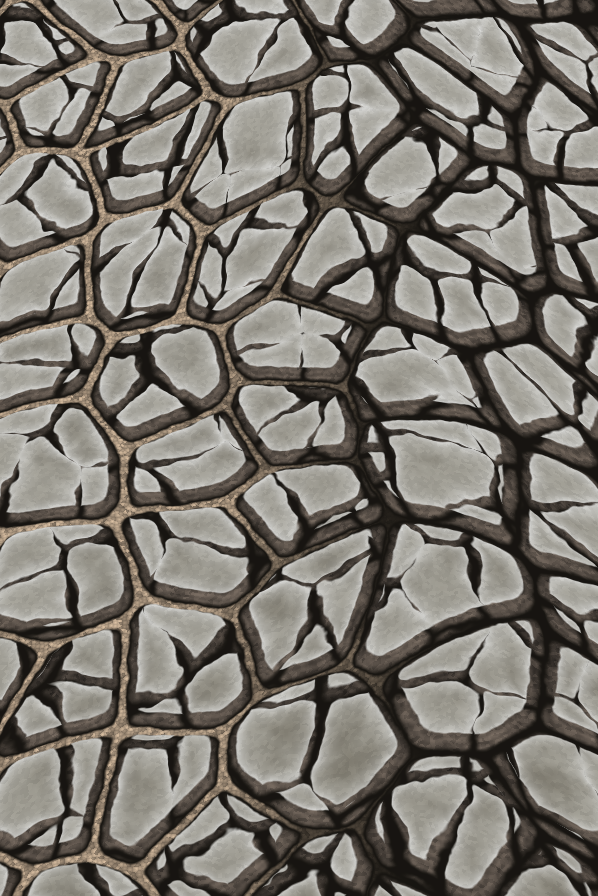
Give the GLSL for this texture, as a Shadertoy shader.

```glsl
// Sun-dried mud: raised, curled plates with pale rims, dark cracks and sandy gaps.

const vec3 CLAY   = vec3(0.60, 0.59, 0.55);
const vec3 DAMP   = vec3(0.49, 0.475, 0.43);
const vec3 RIM    = vec3(0.82, 0.82, 0.81);
const vec3 WALL   = vec3(0.34, 0.305, 0.275);
const vec3 SHADOW = vec3(0.09, 0.08, 0.065);
const vec3 SAND   = vec3(0.75, 0.66, 0.56);

vec2 hash2(vec2 p) {
    vec2 s = vec2(dot(p, vec2(127.1, 311.7)), dot(p, vec2(269.5, 183.3)));
    return fract(sin(s) * 43758.547);
}

// Layered sines, roughly -1 to 1
float waves(vec2 p) {
    float sum = 0.0, amp = 0.55;
    for (int i = 0; i < 4; i++) {
        sum += amp * sin(p.x + 1.7 * sin(p.y)) * cos(p.y * 0.9 + 1.3 * sin(p.x * 0.7));
        p = mat2(1.5, 1.2, -1.2, 1.5) * p + 3.1;
        amp *= 0.58;
    }
    return sum;
}

// Cellular noise: rounded border distance, centre distance, cell id
vec4 cells(vec2 p, float jitter, float roundness) {
    vec2 base = floor(p), f = p - base, nearCell = vec2(0), nearVec = vec2(0);
    float best = 9.0;
    for (int y = -1; y <= 1; y++)
    for (int x = -1; x <= 1; x++) {
        vec2 g = vec2(x, y);
        vec2 r = g + 0.5 + jitter * (hash2(base + g) - 0.5) - f;
        if (dot(r, r) < best) { best = dot(r, r); nearCell = g; nearVec = r; }
    }
    float sum = 0.0;
    for (int y = -2; y <= 2; y++)
    for (int x = -2; x <= 2; x++) {
        if (x == 0 && y == 0) continue;
        vec2 g = nearCell + vec2(x, y);
        vec2 r = g + 0.5 + jitter * (hash2(base + g) - 0.5) - f;
        float d = dot(0.5 * (nearVec + r), normalize(r - nearVec));
        sum += exp(-d / roundness);
    }
    return vec4(-roundness * log(sum), sqrt(best), base + nearCell);
}

// Plate space: smaller towards the top, with rows that bend across the canvas
vec2 plateSpace(vec2 uv) {
    float x = (uv.x - 0.5) * (4.1 + 1.1 * uv.y);
    float y = 1.2 * (4.1 * uv.y + 0.55 * uv.y * uv.y);
    vec2 q = vec2(x + 0.13 * y, y + 0.085 * (x - 1.0) * (x - 1.0));
    return q + 0.16 * vec2(sin(q.y * 1.3 + 0.6), sin(q.x * 1.7 + 2.0));
}

// Plate border distance and crack distance (negative inside an open crack)
vec2 mudField(vec2 q, float opening) {
    vec2 ragged = q + 0.016 * vec2(waves(q * 9.0), waves(q.yx * 9.0 + 5.0));
    vec4 plate = cells(ragged, 0.75, 0.035);
    vec2 shift = 17.0 * hash2(plate.zw);
    vec2 bent = ragged + 0.07 * vec2(waves(q * 3.0 + shift), waves(q.yx * 3.0 - shift));
    vec4 piece = cells(bent * vec2(1.65, 1.5) + shift, 0.95, 0.025);
    float width = 0.033 + 0.065 * waves(q * 2.6 + shift.yx);
    return vec2(plate.x, piece.x / 1.6 - opening * width);
}

// Flat clay face, bleached towards its edges
vec3 faceColor(vec2 q, float edge, float height, float grain) {
    float blotch = waves(q * 4.0 + 8.0);
    vec3 col = mix(DAMP, CLAY, smoothstep(-0.7, 0.5, blotch + 0.45 * height));
    float bleach = exp(-max(edge, 0.0) / (0.055 + 0.025 * height));
    bleach *= 0.85 + 0.3 * waves(q * 7.0);
    col = mix(col, RIM, clamp(bleach + 0.13 * height, 0.0, 1.0));
    return col * (0.96 + 0.08 * grain);
}

// Layered side of a plate, darker at its foot and on the far side
vec3 wallColor(vec2 q, float foot, float facing, float grain) {
    float strata = sin(foot * 90.0 + 3.0 * waves(q * 6.0));
    float light = 0.72 + 0.35 * facing + 0.09 * strata + 0.3 * (grain - 0.5);
    light += 0.18 * waves(q * 11.0);
    return mix(SHADOW, WALL * light, smoothstep(-0.01, 0.045, foot));
}

void mainImage(out vec4 fragColor, in vec2 fragCoord) {
    vec2 uv = fragCoord / iResolution.x;
    float height = fragCoord.y / iResolution.y;
    float soft = 5.5 / iResolution.x;
    vec2 q = plateSpace(uv);
    vec2 raised = q - vec2(0.0, 0.075);

    vec2 foot = mudField(q, 0.25);
    vec2 top = mudField(raised, 1.0);
    vec4 grit = cells(q * 32.0, 1.0, 0.1);
    float grain = hash2(grit.zw).x;

    // Gaps are wide and sandy on the left, narrow and dark on the right
    float sandy = smoothstep(0.75, 0.3, uv.x + 0.12 * waves(q * 1.5));
    float gap = mix(0.012, 0.042, sandy) + 0.012 * waves(q * 8.0);
    vec3 sand = SAND * (0.72 + 0.45 * grain) * (1.0 - 0.3 * grit.y);
    vec3 col = mix(SHADOW, sand, sandy * smoothstep(0.0, 0.025, gap - foot.x));

    // Side walls and the black depth of the cracks
    float facing = smoothstep(-0.05, 0.07, foot.x - top.x);
    vec3 wall = wallColor(q, foot.x - gap, facing, grain);
    wall = mix(SHADOW, wall, smoothstep(0.0, 0.055, foot.y));
    col = mix(col, wall, smoothstep(-soft, soft, foot.x - gap));

    // Upper faces
    float edge = min(top.x - 0.098, top.y);
    vec3 face = faceColor(raised, edge, height, grain);
    col = mix(col, face, smoothstep(-soft, soft, edge));

    fragColor = vec4(col, 1.0);
}
```
